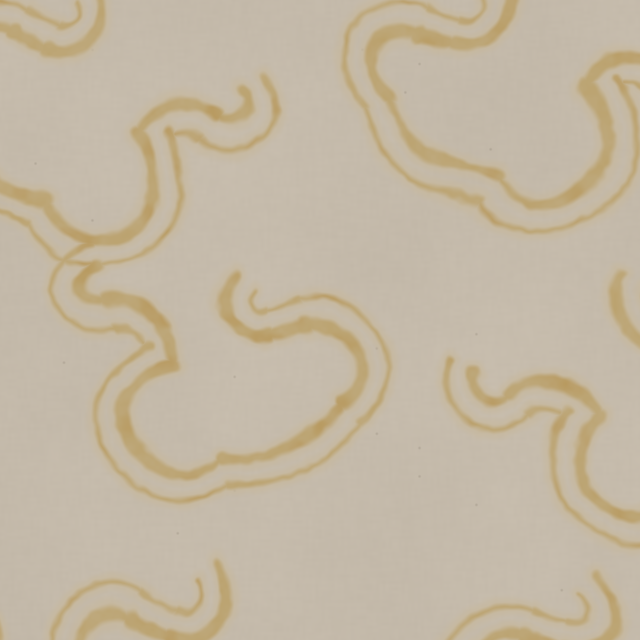
A Shadertoy shader for this pattern:

```glsl
// Hand-brushed ochre cloud scrolls scattered over a warm grey cloth.
// Each cloud is a chain of arcs walked like a turtle; every arc carries a
// bold stroke and a fine parallel line, wobbled and mottled by value noise.

const float PI = 3.14159265;
const int ARC_COUNT = 7;

// One cloud contour: turn at the joint, arc length, arc sweep.
const vec3 CONTOUR[ARC_COUNT] = vec3[ARC_COUNT](
    vec3(0.0, 0.21, 2.6), vec3(0.0, 0.075, 0.12), vec3(0.0, 0.20, -2.9),
    vec3(0.7, 0.27, -1.3), vec3(0.95, 0.40, -3.6), vec3(1.3, 0.18, 1.9),
    vec3(0.0, 0.11, -2.9));

float hash(vec2 p) {
    return fract(sin(dot(p, vec2(127.1, 311.7))) * 43758.5453);
}

float noise(vec2 p) {
    vec2 cell = floor(p), f = fract(p);
    f = f * f * (3.0 - 2.0 * f);
    return mix(mix(hash(cell), hash(cell + vec2(1, 0)), f.x),
               mix(hash(cell + vec2(0, 1)), hash(cell + vec2(1, 1)), f.x), f.y);
}

vec2 direction(float angle) {
    return vec2(cos(angle), sin(angle));
}

vec2 rotate(vec2 p, float angle) {
    vec2 d = direction(angle);
    return vec2(d.x * p.x - d.y * p.y, d.y * p.x + d.x * p.y);
}

// Signed distances to the bold arc (x) and its fine parallel line (y).
vec2 strokePair(vec2 p, vec2 start, float heading, float len, float sweep,
                float gap, vec2 trim) {
    float bend = sign(sweep), radius = len / abs(sweep), halfSweep = 0.5 * abs(sweep);
    vec2 center = start + radius * bend * direction(heading + 0.5 * PI);
    vec2 q = rotate(p - center, 0.5 * (bend * PI - sweep) - heading);
    q.y *= bend;
    float angle = atan(q.y, q.x);

    float boldAngle = clamp(angle, -halfSweep, halfSweep);
    float along = 0.5 + 0.5 * boldAngle / halfSweep;
    float boldHalf = 0.0085 + 0.0045 * sin(PI * along) + 0.006 * smoothstep(0.8, 1.0, along);
    float bold = distance(q, radius * direction(boldAngle)) - boldHalf;

    float fineRadius = max(radius - gap * bend, 0.015);
    vec2 ends = vec2(-halfSweep, halfSweep) + vec2(trim.x, -trim.y) / fineRadius;
    float fineAngle = clamp(angle, ends.x, max(ends.x, ends.y));
    float fineHalf = 0.005 + 0.003 * smoothstep(0.6, 1.0, along);
    float fine = distance(q, fineRadius * direction(fineAngle)) - fineHalf;
    return vec2(bold, fine);
}

// Walks the contour with slight variation per cloud.
vec2 cloud(vec2 p, vec2 id, float gap) {
    vec2 nearest = vec2(1.0), pen = vec2(0.07, 0.2);
    float heading = 4.0;
    for (int i = 0; i < ARC_COUNT; i++) {
        vec3 arc = CONTOUR[i];
        float nextTurn = i + 1 < ARC_COUNT ? CONTOUR[i + 1].x : 0.0;
        float len = arc.y * (0.92 + 0.16 * hash(id + float(i) * 3.7));
        float sweep = arc.z * (0.95 + 0.1 * hash(id + float(i) * 5.3 + 9.0));
        heading += arc.x;
        vec2 trim = gap * tan(0.5 * vec2(arc.x, nextTurn));
        nearest = min(nearest, strokePair(p, pen, heading, len, sweep, gap, trim));
        pen += 2.0 * len / sweep * sin(0.5 * sweep) * direction(heading + 0.5 * sweep);
        heading += sweep;
    }
    return nearest;
}

// Staggered rows of clouds, each turned, mirrored and shifted.
vec2 cloudField(vec2 p, float size) {
    vec2 nearest = vec2(1.0);
    for (int row = -1; row <= 1; row++)
    for (int col = -1; col <= 1; col++) {
        vec2 id = vec2(col, row);
        vec2 jitter = vec2(hash(id + 2.3), hash(id + 7.9)) - 0.5;
        vec2 q = p - vec2(0.3, 0.4) - id * vec2(0.63, 0.46) - 0.03 * jitter;
        q.x += 0.09 * float(row);
        q = rotate(q, 0.3 * (hash(id + 4.1) - 0.5)) / size;
        if (dot(q, q) > 0.25) continue;
        if (row != 0) q.x = -q.x;
        float side = hash(id + 1.9) > 0.4 ? 1.0 : -1.0;
        nearest = min(nearest, size * cloud(q, id, 0.05 * side));
    }
    return nearest;
}

// Woven cloth with faint threads, broad blotches and rare pale specks.
vec3 cloth(vec2 p) {
    float weave = noise(p * vec2(200.0, 60.0)) + noise(p * vec2(60.0, 200.0)) - 1.0;
    float blotch = noise(p * 5.0) + 0.5 * noise(p * 14.0) - 0.75;
    vec3 color = vec3(0.771, 0.731, 0.670) + 0.007 * weave + 0.014 * blotch;
    vec2 cell = floor(p * 45.0), local = fract(p * 45.0) - 0.5;
    float speck = step(0.992, hash(cell)) * smoothstep(0.16, 0.0, length(local));
    return color - 0.07 * speck;
}

void mainImage(out vec4 fragColor, in vec2 fragCoord) {
    vec2 uv = fragCoord / min(iResolution.x, iResolution.y);
    vec2 sway = vec2(noise(uv * 11.0), noise(uv * 11.0 + 40.0)) - 0.5;
    vec2 tremor = vec2(noise(uv * 75.0), noise(uv * 75.0 + 80.0)) - 0.5;
    vec2 lines = cloudField(uv + 0.022 * sway + 0.004 * tremor, 0.84);
    lines.x += 0.006 * (noise(uv * 16.0 + 60.0) - 0.5);

    // Soft wash around the strokes, then the pigment itself.
    float halo = smoothstep(0.017, 0.0, min(lines.x, lines.y));
    float mottle = 0.78 + 0.22 * noise(uv * 50.0) + 0.1 * (noise(uv * 130.0) - 0.5);
    float bold = smoothstep(0.004, -0.006, lines.x);
    float fine = 0.95 * smoothstep(0.004, -0.005, lines.y);
    vec3 pigment = mix(vec3(0.735, 0.64, 0.44), vec3(0.72, 0.60, 0.37),
                       smoothstep(0.5, 0.95, noise(uv * 30.0 + 17.0)));

    vec3 color = mix(cloth(uv), vec3(0.78, 0.722, 0.615), 0.75 * halo);
    color = mix(color, pigment, max(bold, fine) * mottle);
    fragColor = vec4(color, 1.0);
}
```
